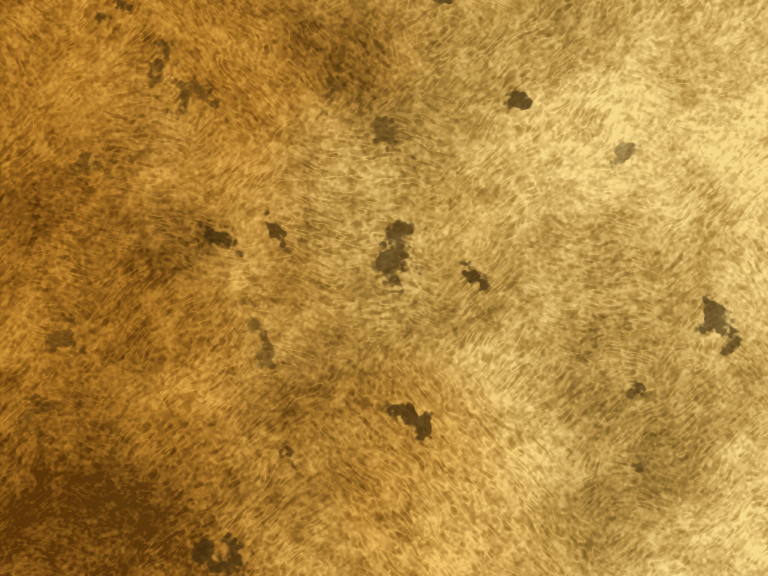
Write a Shadertoy shader that draws this texture.

```glsl
vec3 hash3(vec2 p) {
    vec3 q = fract(p.xyx * vec3(0.1031, 0.1030, 0.0973));
    q += dot(q, q.yxz + 33.33);
    return fract((q.xxy + q.yzz) * q.zyx);
}

vec2 rotate(vec2 p, float angle) {
    float c = cos(angle), s = sin(angle);
    return vec2(c * p.x - s * p.y, s * p.x + c * p.y);
}

// Soft cellular noise: random cell values blended by distance
float cellNoise(vec2 p) {
    vec2 cell = floor(p), local = fract(p);
    float sum = 0.0, total = 0.0;
    for (int y = -1; y <= 1; y++)
    for (int x = -1; x <= 1; x++) {
        vec2 offset = vec2(x, y);
        vec3 h = hash3(cell + offset);
        vec2 d = offset + h.xy - local;
        float weight = exp(-4.0 * dot(d, d));
        sum += weight * h.z;
        total += weight;
    }
    return sum / total;
}

float layeredNoise(vec2 p, int octaves, float gain) {
    float sum = 0.0, total = 0.0, amplitude = 1.0;
    for (int i = 0; i < octaves; i++) {
        sum += amplitude * cellNoise(p);
        total += amplitude;
        amplitude *= gain;
        p = rotate(p, 0.65) * 2.1 + 17.3;
    }
    return sum / total;
}

// Layered sines that bend the domain
vec2 sineWarp(vec2 p, float frequency, float amount) {
    vec2 bend = sin(p.yx * frequency + vec2(0.4, 2.1));
    bend += 0.5 * sin(rotate(p, 1.1) * frequency * 2.3 + bend.yx);
    return p + amount * bend;
}

// Thin ridges stretched along one direction
float fibres(vec2 p, float angle, vec2 frequency) {
    float n = cellNoise(rotate(p, angle) * frequency);
    return 1.0 - abs(2.0 * n - 1.0);
}

float fibreWeave(vec2 p, float region) {
    vec2 size = vec2(62.0, 170.0);
    vec2 q = sineWarp(p, 31.0, 0.006);
    float falling = fibres(q, 0.85, size);
    float rising = fibres(q + 3.7, -0.75, size);
    float level = fibres(q + 8.1, 0.15, size);
    float weave = mix(falling, rising, smoothstep(0.35, 0.55, region));
    return mix(weave, level, smoothstep(0.55, 0.75, region));
}

// Scattered crumbling stains, one candidate per grid cell
float stains(vec2 p, float density, float crumble) {
    vec2 g = p * density, cell = floor(g);
    float cover = 0.0;
    for (int y = -1; y <= 1; y++)
    for (int x = -1; x <= 1; x++) {
        vec2 id = cell + vec2(x, y);
        vec3 place = hash3(id + 41.0), form = hash3(id + 97.0);
        vec2 d = rotate(g - id - place.xy, form.x * 6.283) * vec2(1.0, 1.9);
        float radius = mix(0.12, 0.32, form.y * form.y);
        float edge = length(d) / radius + 4.0 * (crumble - 0.5);
        float present = step(place.z, 0.65) * mix(0.5, 1.0, form.z);
        cover = max(cover, present * (1.0 - smoothstep(0.25, 1.0, edge)));
    }
    return cover;
}

float glow(vec2 p, vec2 center, float tightness) {
    vec2 d = p - center;
    return exp(-tightness * dot(d, d));
}

vec3 ramp(float t, vec3 shadow, vec3 middle, vec3 light) {
    vec3 lower = mix(shadow, middle, clamp(t * 2.0, 0.0, 1.0));
    return mix(lower, light, clamp(t * 2.0 - 1.0, 0.0, 1.0));
}

void mainImage(out vec4 fragColor, in vec2 fragCoord) {
    vec2 p = fragCoord / iResolution.y;
    float across = fragCoord.x / iResolution.x;

    // Noise layers from broad to fine
    float mottle = layeredNoise(sineWarp(p, 7.0, 0.03) * 4.2 + 5.0, 6, 0.62);
    float region = layeredNoise(p * 3.1 + 23.0, 2, 0.5);
    float crumble = layeredNoise(p * 36.0 + 11.0, 3, 0.7);
    float weave = fibreWeave(p, region);
    float speckle = cellNoise(p * 190.0);

    // Uneven light across the sheet
    float tone = 0.52 + 0.24 * (across - 0.5);
    tone -= 0.24 * glow(p, vec2(0.22, 0.25), 9.0);
    tone -= 0.10 * glow(p, vec2(0.35, 0.02), 25.0);
    tone += 0.10 * glow(p, vec2(0.08, 0.78), 9.0);
    tone += 0.16 * glow(p, vec2(1.34, 0.52), 12.0);

    // Surface relief
    tone += 1.25 * (mottle - 0.5);
    tone += 0.38 * (weave - 0.55);
    tone += 0.30 * (speckle - 0.5);
    tone += 0.30 * (crumble - 0.5);

    // Orange gold on the left, pale gold on the right
    float pale = smoothstep(0.1, 0.8, across + 0.5 * (region - 0.5));
    vec3 amber = ramp(tone, vec3(0.36, 0.21, 0.03), vec3(0.66, 0.44, 0.13), vec3(0.92, 0.68, 0.28));
    vec3 straw = ramp(tone, vec3(0.42, 0.31, 0.11), vec3(0.71, 0.56, 0.27), vec3(0.97, 0.85, 0.54));
    vec3 color = mix(amber, straw, pale);

    // Dark stains
    vec3 umber = vec3(0.23, 0.16, 0.05);
    color = mix(color, umber, 0.75 * stains(sineWarp(p, 23.0, 0.012), 5.0, crumble));
    fragColor = vec4(color, 1.0);
}
```
